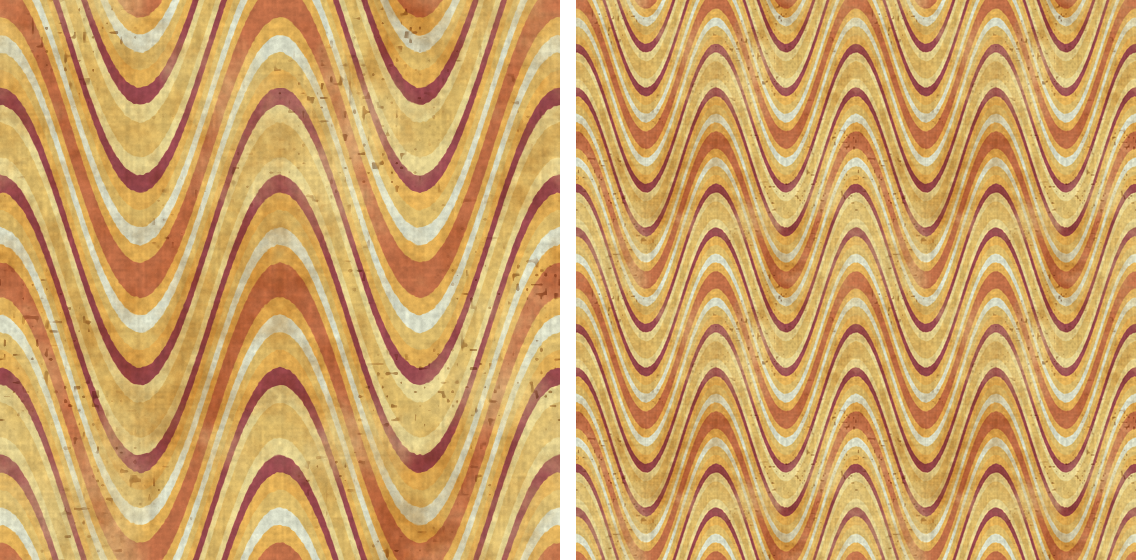
Left, the tile; right, the same tile 2 across and 2 down.
Reproduce this pattern procedurally as a WebGL 2 fragment shader.

```glsl
#version 300 es
precision highp float;
// Retro wavy stripes on worn linen: a cosine shifts a mirrored ladder of
// equal-height bands, then wrapping noise adds fading, stains, weave and specks.
// Every frequency is a whole number, so the square tiles without a seam.

uniform vec2 u_resolution;
out vec4 fragColor;

const float TAU = 6.283185;
const float WAVES = 2.0;          // crests across
const float STACKS = 2.0;         // band sequences down
const float BANDS = 16.0;         // bands in one sequence
const float SWING = 0.5;          // wave amplitude, in sequences
const float RUST_CENTER = 0.5;    // mirror axis of the sequence
const float EDGE_WOBBLE = 0.10;   // roughness of band edges, in bands
const float FADE = 0.55;          // strength of pale patches
const float STAIN = 0.75;         // strength of brown stains
const float WEAVE = 0.13;         // strength of cloth threads
const float GRAIN = 0.13;         // strength of fine grain

const vec3 RUST   = vec3(0.75, 0.44, 0.29);
const vec3 AMBER  = vec3(0.88, 0.69, 0.35);
const vec3 WHITE  = vec3(0.86, 0.87, 0.78);
const vec3 GOLD   = vec3(0.86, 0.73, 0.42);
const vec3 PLUM   = vec3(0.59, 0.29, 0.31);
const vec3 CREAM  = vec3(0.90, 0.83, 0.57);
const vec3 DUST   = vec3(0.91, 0.83, 0.58);
const vec3 STAIN_TINT = vec3(0.78, 0.60, 0.37);
const vec3 SPECK_TINT = vec3(0.62, 0.47, 0.34);

// Half of the sequence, outward from the rust band
const vec3 LADDER[8] = vec3[8](RUST, AMBER, WHITE, GOLD, AMBER, PLUM, CREAM, GOLD);

float hash(vec2 p) {
    vec3 q = fract(p.xyx * 0.1031);
    q += dot(q, q.yzx + 33.33);
    return fract((q.x + q.y) * q.z);
}

// Value noise that wraps after the given number of cells
float noise(vec2 uv, vec2 cells, float seed) {
    vec2 p = uv * cells;
    vec2 i = floor(p);
    vec2 f = fract(p);
    f = f * f * (3.0 - 2.0 * f);
    vec2 a = mod(i, cells) + seed;
    vec2 b = mod(i + 1.0, cells) + seed;
    return mix(mix(hash(a), hash(vec2(b.x, a.y)), f.x),
               mix(hash(vec2(a.x, b.y)), hash(b), f.x), f.y);
}

float fbm(vec2 uv, vec2 cells, float seed) {
    float sum = 0.0;
    float gain = 0.5;
    for (int octave = 0; octave < 6; octave++) {
        sum += gain * noise(uv, cells, seed);
        cells *= 2.0;
        seed += 17.3;
        gain *= 0.56;
    }
    return sum / 1.10;
}

vec3 stripes(vec2 uv) {
    float angle = TAU * WAVES * uv.x;
    float level = (1.0 - uv.y) * STACKS + SWING * cos(angle);
    float t = BANDS * (level - RUST_CENTER);
    t += EDGE_WOBBLE * (noise(uv, vec2(180.0), 71.0) - 0.5);

    // Distance from the nearest rust center, 0 to 8 bands
    float rung = abs(mod(t + 0.5 * BANDS, BANDS) - 0.5 * BANDS);

    // Pixel footprint follows the slope of the wave
    vec2 slope = BANDS * vec2(SWING * TAU * WAVES * sin(angle), STACKS);
    float blur = min(0.5, 0.8 * length(slope / u_resolution));
    float lower = floor(rung - 0.5);
    float blend = smoothstep(0.5 - blur, 0.5 + blur, rung - 0.5 - lower);
    int inner = int(clamp(lower, 0.0, 7.0));
    int outer = int(clamp(lower + 1.0, 0.0, 7.0));
    return mix(LADDER[inner], LADDER[outer], blend);
}

vec3 weather(vec3 color, vec2 uv) {
    // Pale faded patches
    float fade = smoothstep(0.46, 0.80, fbm(uv, vec2(5.0), 11.0));
    color = mix(color, DUST, FADE * fade);

    // Brown stains, broken up by a finer layer
    float blotch = fbm(uv, vec2(4.0, 3.0), 137.0);
    float mottle = fbm(uv, vec2(22.0), 211.0);
    float stain = smoothstep(0.42, 0.85, 0.6 * blotch + 0.4 * mottle);
    color *= mix(vec3(1.0), STAIN_TINT, STAIN * stain);

    // Linen threads in both directions
    float warp = noise(uv, vec2(230.0, 14.0), 307.0);
    float weft = noise(uv, vec2(14.0, 230.0), 401.0);
    color *= 1.0 + WEAVE * (0.6 * warp + 0.4 * weft - 0.5);

    // Fine grain and small dark specks
    float grain = fbm(uv, vec2(110.0), 503.0) - 0.5;
    float speck = smoothstep(0.79, 0.93, noise(uv, vec2(120.0), 601.0));
    speck *= smoothstep(0.45, 0.70, fbm(uv, vec2(7.0), 701.0));
    color *= 1.0 + GRAIN * 2.0 * grain;
    return color * mix(vec3(1.0), SPECK_TINT, 0.7 * speck);
}

void main() {
    vec2 uv = gl_FragCoord.xy / u_resolution;
    fragColor = vec4(clamp(weather(stripes(uv), uv), 0.0, 1.0), 1.0);
}
```
